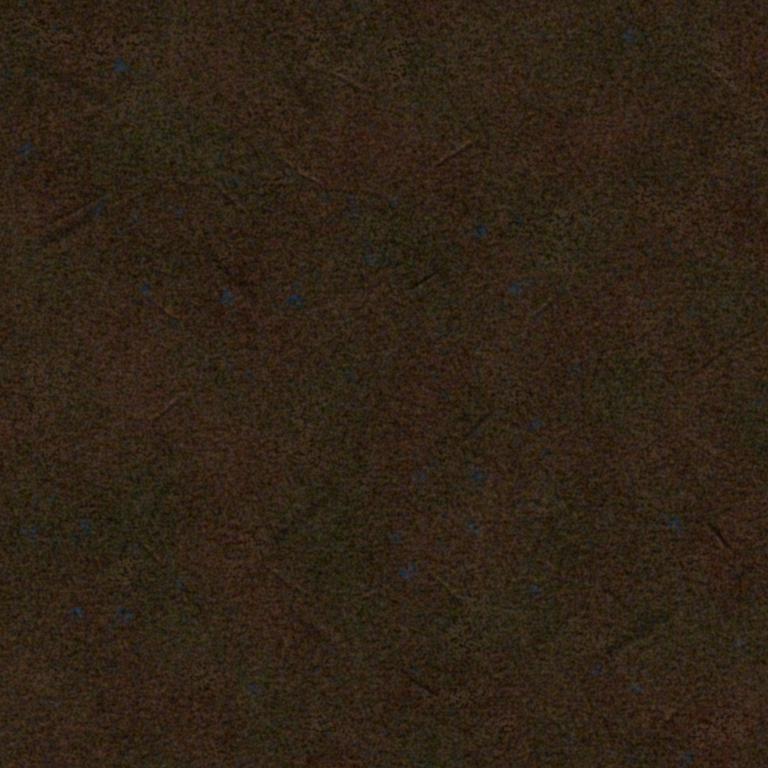
Write a WebGL 1 fragment shader that draws this texture.

```glsl
precision highp float;
// Dark brown weathered hide: fine grain, diagonal scratches and sparse blue flecks.

uniform vec2 u_resolution;

const vec3 BROWN = vec3(0.189, 0.138, 0.084);
const vec3 LIGHT_AXIS = vec3(1.0, 0.87, 0.72);
const vec3 RED_AXIS = vec3(0.034, -0.014, 0.004);
const vec3 BLUE_AXIS = vec3(-0.008, -0.002, 0.056);
const vec3 SCUFF = vec3(0.290, 0.210, 0.150);
const vec3 FLECK_BLUE = vec3(0.100, 0.200, 0.310);
const vec3 SPECK_TEAL = vec3(0.125, 0.160, 0.160);

float hash(vec2 p, float seed) {
  vec3 q = fract(vec3(p.xyx) * 0.1031 + seed * 0.0173);
  q += dot(q, q.yzx + 33.33);
  return fract((q.x + q.y) * q.z);
}

vec2 gradient(vec2 cell, float seed) {
  float angle = 6.2832 * hash(cell, seed);
  return vec2(cos(angle), sin(angle));
}

float gradientNoise(vec2 p, float seed) {
  vec2 i = floor(p);
  vec2 f = fract(p);
  vec2 u = f * f * f * (f * (f * 6.0 - 15.0) + 10.0);
  vec2 e = vec2(0.0, 1.0);
  float a = dot(gradient(i, seed), f);
  float b = dot(gradient(i + e.yx, seed), f - e.yx);
  float c = dot(gradient(i + e.xy, seed), f - e.xy);
  float d = dot(gradient(i + e.yy, seed), f - e.yy);
  return mix(mix(a, b, u.x), mix(c, d, u.x), u.y);
}

vec2 rotate(vec2 p, float angle) {
  float c = cos(angle);
  float s = sin(angle);
  return vec2(c * p.x + s * p.y, c * p.y - s * p.x);
}

// Tapered, slightly bent diagonal strokes on a jittered grid; x: light, y: dark.
vec2 strokes(vec2 p, float count, float density, float halfLength, float width, float seed) {
  vec2 base = floor(p * count);
  vec2 tone = vec2(0.0);
  for (int y = -1; y <= 1; y++) {
    for (int x = -1; x <= 1; x++) {
      vec2 id = base + vec2(float(x), float(y));
      vec2 jitter = vec2(hash(id, seed), hash(id, seed + 7.0));
      float present = step(hash(id, seed + 13.0), density);
      float side = hash(id, seed + 19.0) < 0.64 ? -1.0 : 1.0;
      float angle = side * mix(0.45, 0.9, hash(id, seed + 23.0));
      float size = mix(0.5, 1.0, hash(id, seed + 29.0));
      vec2 q = rotate(p - (id + 0.15 + 0.7 * jitter) / count, angle);
      float t = q.x / (halfLength * size);
      q.y += (jitter.x - 0.5) * 1.6 * width * t * t;
      float taper = 1.0 - smoothstep(0.35, 1.0, abs(t));
      float core = exp(-q.y * q.y / (width * width));
      float rim = exp(-pow(abs(q.y / width + 1.8), 2.0));
      float strength = present * taper * mix(0.5, 1.0, jitter.y);
      vec2 profile = vec2(core, 0.6 * rim);
      tone += strength * (hash(id, seed + 31.0) < 0.45 ? profile : profile.yx);
    }
  }
  return min(tone, 1.0);
}

float grain(vec2 p) {
  float fine = gradientNoise(rotate(p, 0.4) * 245.0, 1.0);
  float medium = gradientNoise(rotate(p, -0.3) * 135.0, 2.0);
  float weave = gradientNoise(p * vec2(65.0, 180.0), 3.0);
  return 0.68 * fine + 0.55 * medium + 0.4 * weave;
}

void main() {
  vec2 p = gl_FragCoord.xy / min(u_resolution.x, u_resolution.y);
  float wobble = gradientNoise(p * 60.0, 4.0);
  vec2 warped = p + 0.004 * vec2(wobble, gradientNoise(p * 60.0, 5.0));

  // Grain, broad mottling and small drifts of hue.
  float grit = grain(p);
  float mottle = gradientNoise(p * 5.0, 6.0) + 0.8 * gradientNoise(warped * 16.0, 7.0)
    + 0.9 * gradientNoise(warped * 42.0, 14.0);
  vec3 color = BROWN + LIGHT_AXIS * (0.125 * grit + 0.027 * mottle);
  color += RED_AXIS * (gradientNoise(p * 65.0, 8.0) + gradientNoise(p * 8.0, 15.0));
  color += BLUE_AXIS * gradientNoise(p * 75.0, 9.0);

  // Pale scuffed patches, broken up by the grain.
  float patches = gradientNoise(warped * 9.0, 10.0) + 0.8 * gradientNoise(warped * 28.0, 11.0);
  float scuff = smoothstep(0.25, 0.75, patches) * smoothstep(-0.3, 0.3, grit);
  color = mix(color, SCUFF, 0.55 * scuff);

  // Wide soft creases under thin crisp scratches.
  vec2 crease = strokes(warped, 4.0, 0.5, 0.085, 0.0065, 40.0);
  vec2 scratch = strokes(p + 0.0015 * wobble, 6.0, 0.6, 0.060, 0.0027, 90.0);
  color += LIGHT_AXIS * (0.028 * crease.x + 0.065 * scratch.x);
  color *= 1.0 - 0.28 * crease.y - 0.5 * scratch.y;

  // Dim teal specks and a few brighter blue flecks.
  float cluster = smoothstep(-0.3, 0.15, gradientNoise(p * 4.0, 12.0));
  float broken = smoothstep(-0.4, 0.05, gradientNoise(p * 120.0, 13.0));
  vec2 speck = strokes(warped, 36.0, 0.26, 0.012, 0.0036, 140.0);
  vec2 fleck = strokes(warped, 14.0, 0.18, 0.017, 0.0046, 190.0);
  vec3 teal = SPECK_TEAL + LIGHT_AXIS * 0.1 * grit;
  vec3 blue = FLECK_BLUE + LIGHT_AXIS * 0.1 * grit;
  color = mix(color, teal, 0.7 * cluster * broken * max(speck.x, speck.y));
  color = mix(color, blue, 0.85 * cluster * broken * max(fleck.x, fleck.y));

  gl_FragColor = vec4(clamp(color, 0.0, 1.0), 1.0);
}
```
